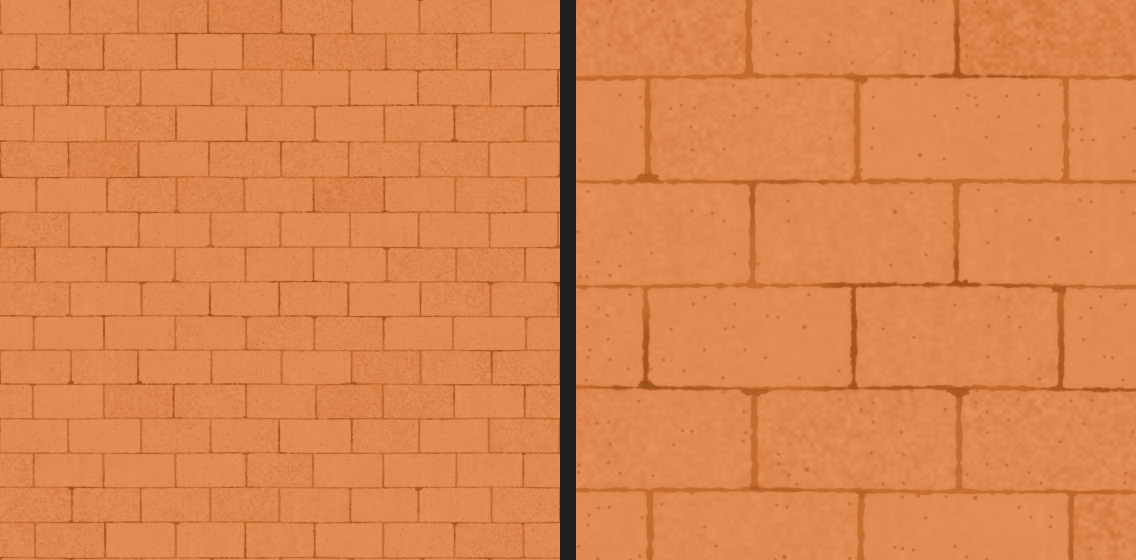
Left, the full canvas; right, a detail of the centre.
Reproduce this texture procedurally as a WebGL 2 fragment shader.

```glsl
#version 300 es
precision highp float;
// Painted orange block wall in running bond, with thin worn joints, pits and chipped corners.

uniform vec2 u_resolution;
out vec4 fragColor;

const vec2 GRID = vec2(8.0, 16.0);            // blocks across and down
const vec2 JOINT = vec2(0.0017, 0.0011);      // half widths: upright, level
const vec3 FACE = vec3(0.890, 0.558, 0.337);
const vec3 ROUGH = vec3(0.842, 0.486, 0.260);
const vec3 MORTAR = vec3(0.75, 0.40, 0.16);
const vec3 CREVICE = vec3(0.60, 0.30, 0.09);

float hash(vec2 p) {
  vec3 q = fract(vec3(p.xyx) * 0.1031);
  q += dot(q, q.yzx + 33.33);
  return fract((q.x + q.y) * q.z);
}

float noise(vec2 p) {
  vec2 i = floor(p), f = fract(p);
  f = f * f * (3.0 - 2.0 * f);
  return mix(mix(hash(i), hash(i + vec2(1, 0)), f.x),
             mix(hash(i + vec2(0, 1)), hash(i + vec2(1, 1)), f.x), f.y);
}

float fbm(vec2 p) {
  float sum = 0.0, gain = 0.5;
  for (int i = 0; i < 3; i++) {
    sum += gain * noise(p);
    p = p * 2.03 + 17.1;
    gain *= 0.5;
  }
  return sum / 0.875;
}

// Coverage of a shape from its signed distance.
float cover(float d, float soft) {
  return 1.0 - smoothstep(-soft, soft, d);
}

// Small round pores, at most one per cell.
float pores(vec2 p, float cells, float density, float radius, float soft) {
  vec2 id = floor(p * cells);
  vec2 center = 0.3 + 0.4 * vec2(hash(id + 3.7), hash(id + 91.3));
  float d = length(fract(p * cells) - center) / cells - radius;
  return cover(d, soft) * step(hash(id + 47.0), density);
}

// Distances to the nearest upright and level joint; also finds block and corner ids.
vec2 jointDistance(vec2 p, out vec2 block, out vec2 corner) {
  float sag = 0.0045 * sin(6.28318 * (0.85 - p.y));
  float y = (p.y + sag) * GRID.y;
  y += 0.03 * (noise(vec2(p.x * 9.0, floor(y + 0.5) * 5.0)) - 0.5);
  float row = floor(y);
  float x = p.x * GRID.x + 0.5 * mod(row + 1.0, 2.0);
  float column = floor(x + 0.5);
  float joint = column + 0.06 * (hash(vec2(column, row) + 7.0) - 0.5);
  block = vec2(x < joint ? column - 1.0 : column, row);
  corner = vec2(column + 20.0 * row, floor(y + 0.5));
  return abs(vec2(x - joint, y - floor(y + 0.5))) / GRID;
}

// Block face: overall tone, sandy grain, faint upright streaks and cloudy patches.
vec3 faceColor(vec2 p, vec2 block) {
  float tone = hash(block + 11.0);
  float dark = smoothstep(0.90, 0.98, tone);
  float coarse = smoothstep(0.1, 0.9, tone);
  float sand = 0.6 * noise(p * 420.0) + 0.4 * noise(p * 230.0 + 31.0) - 0.5;
  float streak = noise(p * vec2(190.0, 16.0) + block) - 0.5;
  float patchy = fbm(p * 28.0 + block * 5.0) - 0.5;
  float amount = 0.04 + 0.25 * coarse + 0.30 * dark + 0.35 * patchy;
  amount += sand * (0.5 + 1.1 * coarse) * (1.0 + patchy);
  amount += streak * 0.3 * step(0.75, hash(block + 29.0));
  return mix(FACE, ROUGH, clamp(amount, -0.3, 1.4));
}

void main() {
  vec2 p = gl_FragCoord.xy / u_resolution;
  float soft = max(0.7 / min(u_resolution.x, u_resolution.y), 0.0006);
  vec2 block, corner;
  vec2 gap = jointDistance(p, block, corner);
  vec3 color = faceColor(p, block);

  // Pores in the face, more of them on some blocks
  float density = 0.03 + 0.09 * hash(block + 61.0);
  float pits = pores(p, 160.0, density, 0.0009, soft);
  pits = max(pits, pores(p + 0.37, 60.0, 0.02, 0.0014, soft));
  color = mix(color, MORTAR, 0.85 * pits);

  // Joints with ragged edges, soft borders and uneven depth
  float ragged = 0.0026 * (fbm(p * 210.0) - 0.5);
  vec2 edge = gap - JOINT + ragged;
  float d = min(edge.x, edge.y);
  float fillet = 0.003 - length(max(0.003 - edge, 0.0));
  d = min(d, fillet);
  float wear = noise(p * 22.0 + 5.0);
  color = mix(color, ROUGH, 0.4 * exp(-max(d, 0.0) * 400.0));
  color = mix(color, MORTAR, cover(d, soft) * mix(0.75, 1.0, wear));
  float deep = cover(d + 0.0005, soft) * smoothstep(0.45, 0.85, wear);
  color = mix(color, CREVICE, 0.65 * deep);

  // Ragged chips where joints meet
  float chance = hash(corner + 83.0);
  float radius = 0.0065 * smoothstep(0.55, 1.0, chance);
  float chip = length(gap * vec2(0.9, 1.2)) - radius + 3.0 * ragged;
  float chipped = cover(chip, soft) * step(0.6, chance);
  color = mix(color, mix(MORTAR, CREVICE, wear), 0.85 * chipped);

  fragColor = vec4(color, 1.0);
}
```
